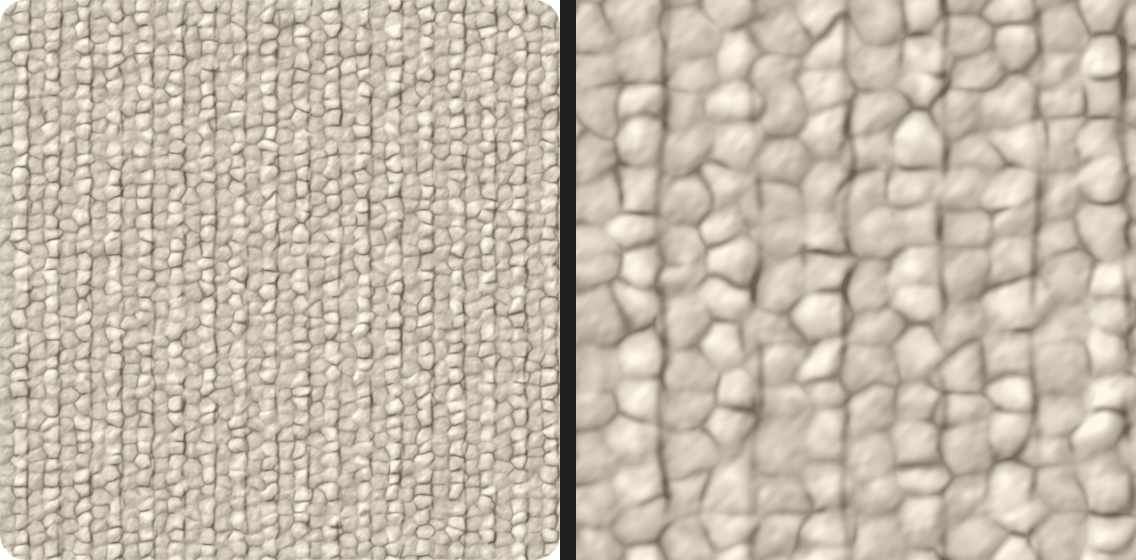
Left, the full canvas; right, a detail of the centre.
A WebGL 2 fragment shader for this texture:

```glsl
#version 300 es
precision highp float;

#define COLUMNS 18.0
#define ROWS 39.0
#define GROOVE_SHIFT 0.08
#define GROOVE_WIDTH 0.05
#define GROOVE_DEPTH 0.36
#define CREASE_DEPTH 0.36
#define RELIEF 0.44
#define LIGHTING 0.42
#define CORNER_RADIUS 0.047
#define SHADOW vec3(0.42, 0.385, 0.32)
#define HIGHLIGHT vec3(0.98, 0.945, 0.88)

uniform vec2 u_resolution;
out vec4 fragColor;

float hash(vec2 p) {
    vec3 q = fract(p.xyx * 0.1031);
    q += dot(q, q.yzx + 33.33);
    return fract((q.x + q.y) * q.z);
}

float noise(vec2 p) {
    vec2 i = floor(p), f = fract(p);
    f = f * f * (3.0 - 2.0 * f);
    return mix(mix(hash(i), hash(i + vec2(1, 0)), f.x),
               mix(hash(i + vec2(0, 1)), hash(i + vec2(1, 1)), f.x), f.y);
}

// Yarn height (x) and crease strength (y).
// Each column pairs a flat rib (even cells) with raised loops (odd cells).
vec2 yarn(vec2 p) {
    p += 0.36 * (vec2(noise(p * 1.4 + 7.0), noise(p * 1.4 + 41.0)) - 0.5);
    vec2 cell = floor(p);
    float nearest = 9.0, second = 9.0, weight = 0.0, raisedSum = 0.0, loftSum = 0.0;
    for (int j = -2; j <= 2; j++) {
        for (int i = -1; i <= 1; i++) {
            vec2 id = cell + vec2(i, j);
            float raised = mod(id.x, 2.0);
            vec2 jitter = vec2(hash(id + 3.7), hash(id + 19.3)) - 0.5;
            vec2 d = id + 0.5 + jitter * vec2(0.34, 0.55) - p;
            d.y += 0.3 * raised - 0.12 * d.x;
            float dist = length(d);
            second = min(second, max(nearest, dist));
            nearest = min(nearest, dist);
            float rare = step(0.992, hash(id + 71.0));
            float loft = mix(0.68, 0.78 + 0.4 * hash(id + 53.0), raised) + 0.4 * rare;
            float blob = exp(-7.0 * dist * dist);
            weight += blob;
            loftSum += loft * blob;
            raisedSum += raised * blob;
        }
    }
    float height = loftSum / weight * exp(-2.4 * nearest * nearest);
    float crease = exp(-pow((second - nearest) / 0.19, 2.0));
    crease *= smoothstep(0.25, 0.75, noise(p * 1.7 + 90.0));
    crease *= 0.45 + 0.7 * raisedSum / weight;
    return vec2(height + 0.3 * noise(p * vec2(2.9, 2.5) + 11.0), crease);
}

// Dark, broken seam between neighbouring columns
float groove(vec2 uv) {
    float x = uv.x * COLUMNS + GROOVE_SHIFT;
    x += 0.14 * (noise(vec2(floor(x + 0.5) * 5.0, uv.y * ROWS * 0.9)) - 0.5);
    float d = (fract(x + 0.5) - 0.5) / GROOVE_WIDTH;
    float wear = noise(vec2(floor(x + 0.5) * 9.0, uv.y * ROWS * 1.3));
    return exp(-d * d) * smoothstep(0.0, 0.85, wear);
}

// Fine slanted fibres
float fibres(vec2 uv) {
    vec2 q = vec2(uv.x + uv.y, uv.y - uv.x);
    return noise(q * vec2(100.0, 180.0)) - 0.5;
}

void main() {
    vec2 uv = gl_FragCoord.xy / u_resolution;
    vec2 p = vec2((uv.x * COLUMNS + GROOVE_SHIFT) * 2.0, uv.y * ROWS);

    // Relief lit from the upper left
    vec2 thread = yarn(p);
    float slope = thread.x - yarn(p + vec2(-0.10, 0.15)).x;
    float tone = RELIEF * (thread.x - 0.68) + LIGHTING * slope;
    tone += 0.69 - CREASE_DEPTH * thread.y - GROOVE_DEPTH * groove(uv);
    tone += 0.17 * fibres(uv);

    vec3 colour = mix(SHADOW, HIGHLIGHT, clamp(tone, 0.0, 1.05));

    // Rounded swatch on white
    vec2 edge = abs(uv - 0.5) - 0.5 + CORNER_RADIUS;
    float outside = length(max(edge, 0.0)) - CORNER_RADIUS;
    float aa = 1.0 / u_resolution.y;
    fragColor = vec4(mix(colour, vec3(1.0), smoothstep(-aa, aa, outside)), 1.0);
}
```
